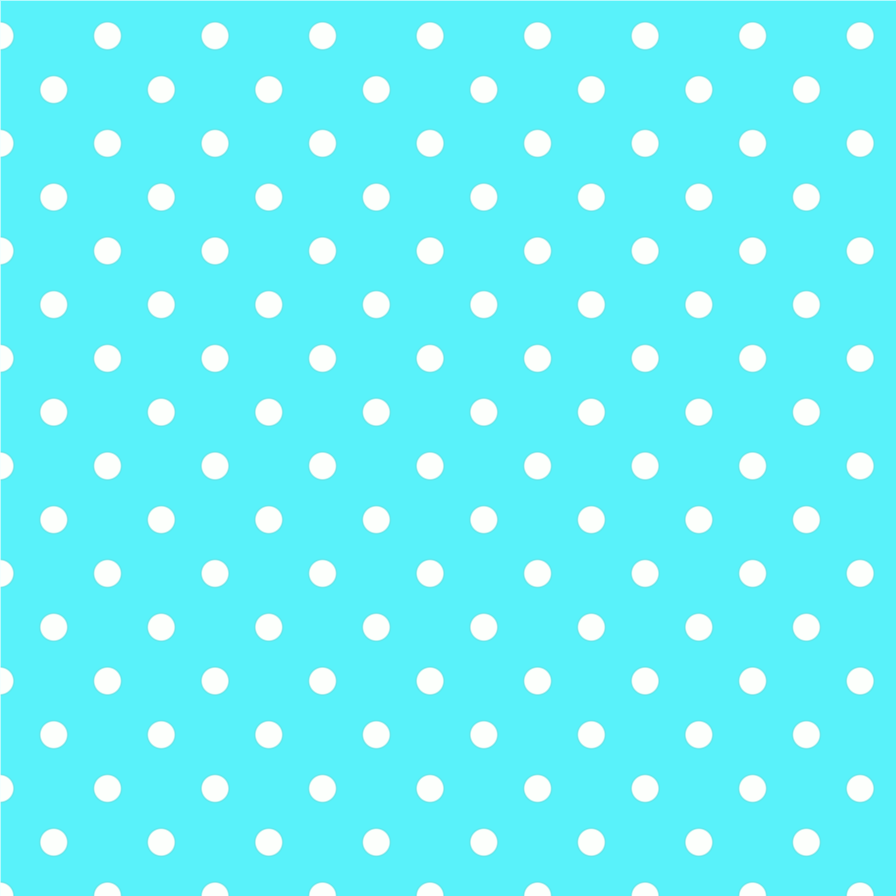
Write a Shadertoy shader that draws this pattern.

```glsl
// Signed distance to the nearest dot of a square grid
float dotGrid(vec2 p, float period, float radius) {
    vec2 cell = (fract(p / period + 0.5) - 0.5) * period;
    return length(cell) - radius;
}

void mainImage(out vec4 fragColor, in vec2 fragCoord) {
    vec2 uv = fragCoord / iResolution.xy;
    float pixel = 1.0 / iResolution.y;
    float soft = max(0.0013, 0.75 * pixel);

    // Two grids, shifted by half a period, give the staggered rows
    float dist = min(dotGrid(uv, 0.12, 0.015),
                     dotGrid(uv - 0.06, 0.12, 0.015));
    float fill = 1.0 - smoothstep(-soft, soft, dist);

    // Aqua ground, white dots, slightly dulled rims
    vec3 color = mix(vec3(0.35, 0.95, 0.98), vec3(0.99, 1.0, 0.99), fill);
    float rim = 1.0 - smoothstep(0.0, 0.0018, abs(dist - 0.0006));
    color -= vec3(0.0, 0.05, 0.06) * rim;

    // Faint pale hairline along the left and top borders
    float border = min(uv.x, 1.0 - uv.y);
    float hairline = 1.0 - smoothstep(0.001 - 0.5 * pixel, 0.001 + 0.5 * pixel, border);
    color = mix(color, vec3(0.94, 1.0, 1.0), 0.6 * hairline);

    fragColor = vec4(color, 1.0);
}
```
